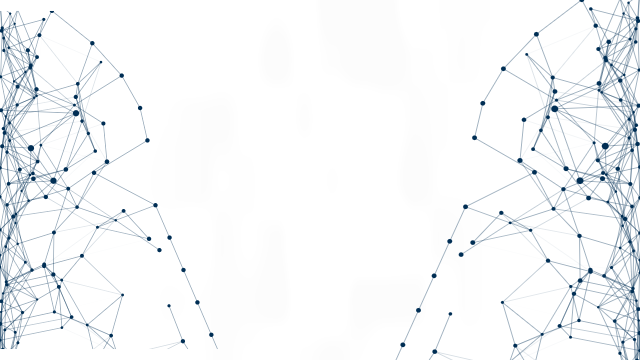
A WebGL 1 fragment shader for this background:

```glsl
precision highp float;
// A web of navy dots and hairlines frames a white page from both sides.
// Each side holds a dense edge strip, a loose field, an outer contour chain and
// three hubs; the right side is a mirrored, slightly larger copy of the left.
uniform vec2 u_resolution;

#define NAVY vec3(0.0, 0.18, 0.33)
#define EDGE_COUNT 60
#define FIELD_COUNT 42
#define CONTOUR_COUNT 11
#define EDGE_WIDTH 0.105
#define LINE_HALF_WIDTH 0.001
#define LINE_INK 0.42
#define RIGHT_SCALE vec2(1.122, 1.065)
#define MIST 0.012

float pixel;      // size of one pixel in canvas heights
float ink = 0.0;  // accumulated coverage

float hash(float n) {
  return fract(sin(n * 127.1 + 31.7) * 4375.85);
}

float valueNoise(vec2 p) {
  vec2 c = floor(p), f = fract(p);
  f = f * f * (3.0 - 2.0 * f);
  float n = c.x + c.y * 57.0;
  return mix(mix(hash(n), hash(n + 1.0), f.x),
             mix(hash(n + 57.0), hash(n + 58.0), f.x), f.y);
}

void cover(float alpha) {
  ink = 1.0 - (1.0 - ink) * (1.0 - alpha);
}

void drawDot(vec2 p, vec2 center, float radius) {
  cover(clamp((radius - distance(p, center)) / pixel + 0.5, 0.0, 1.0));
}

// Hairline that fades out as its length approaches reach
void drawLink(vec2 p, vec2 a, vec2 b, float reach) {
  vec2 pa = p - a, ba = b - a;
  float along = clamp(dot(pa, ba) / max(dot(ba, ba), 0.00001), 0.0, 1.0);
  float dist = length(pa - ba * along);
  float fade = 1.0 - smoothstep(reach * 0.65, reach, length(ba));
  cover(LINE_INK * fade * clamp((LINE_HALF_WIDTH - dist) / pixel + 0.5, 0.0, 1.0));
}

// Reach of the web from the side at depth d below the top: two lobes and a notch
float envelope(float d) {
  float upper = 0.41 - 1.89 * (d - 0.405) * (d - 0.405);
  float lower = 0.428 + 0.43 * (d - 0.56);
  float notch = 1.0 - 0.38 * exp(-950.0 * (d - 0.49) * (d - 0.49));
  return mix(upper, lower, smoothstep(0.47, 0.56, d)) * notch;
}

vec2 edgeNode(float i) {
  float h = hash(i + 3.0);
  return vec2(EDGE_WIDTH * h * h, (i + hash(i + 90.0)) / float(EDGE_COUNT));
}

vec2 fieldNode(float i) {
  float t = (i + hash(i + 210.0)) / float(FIELD_COUNT);
  float d = 0.04 + 0.94 * pow(t, 0.8);
  return vec2(envelope(d) * mix(0.2, 0.93, hash(i + 340.0)), d);
}

vec2 contourNode(float i) {
  float d = 0.03 + 0.09 * i;
  return vec2(envelope(d), d);
}

vec2 hubNode(float i) {
  float angle = 4.98 - 2.196 * i + 0.34 * i * i;
  return vec2(0.185, 0.41) + 0.099 * vec2(cos(angle), sin(angle));
}

void drawWeb(vec2 p) {
  // Dense strip with long steep links
  for (int k = 0; k < EDGE_COUNT; k++) {
    float i = float(k);
    vec2 a = edgeNode(i);
    for (int s = 0; s < 3; s++) drawLink(p, a, edgeNode(i + 2.0 + 3.0 * float(s)), 0.24);
    drawDot(p, a, mix(0.0028, 0.0058, hash(i + 500.0)));
  }
  // Loose field, tied to itself and to the strip
  for (int k = 0; k < FIELD_COUNT; k++) {
    float i = float(k);
    vec2 a = fieldNode(i);
    for (int s = 1; s < 4; s++) drawLink(p, a, fieldNode(i + 2.0 * float(s)), 0.2);
    drawLink(p, a, edgeNode(floor(a.y * float(EDGE_COUNT)) + 2.0), 0.24);
    drawDot(p, a, mix(0.0032, 0.0064, hash(i + 620.0)));
  }
  // Outer chain
  for (int k = 0; k < CONTOUR_COUNT; k++) {
    float i = float(k);
    vec2 a = contourNode(i);
    drawLink(p, a, contourNode(i + 1.0), 0.3);
    drawLink(p, a, fieldNode(floor(a.y * float(FIELD_COUNT))), 0.24);
    drawDot(p, a, 0.006);
  }
  // Large hubs with spokes into the strip
  for (int k = 0; k < 3; k++) {
    float i = float(k);
    vec2 a = hubNode(i);
    drawLink(p, a, hubNode(mod(i + 1.0, 3.0)), 0.4);
    for (int s = -1; s < 2; s++) {
      drawLink(p, a, edgeNode(floor(a.y * float(EDGE_COUNT)) + 5.0 * float(s)), 0.4);
    }
    drawDot(p, a, 0.0086);
  }
}

void main() {
  pixel = 1.0 / u_resolution.y;
  float aspect = u_resolution.x * pixel;
  vec2 p = gl_FragCoord.xy * pixel;
  p.y = 1.0 - p.y;

  // Barely visible mist in the empty middle
  float middle = 1.0 - smoothstep(0.25, 0.55, abs(p.x - 0.5 * aspect));
  float mist = MIST * middle * smoothstep(0.5, 0.8, valueNoise(p * vec2(13.0, 6.0)));

  // Fold the right half onto the left one
  vec2 q = p;
  float visible = smoothstep(0.029, 0.031, p.y) * (1.0 - smoothstep(0.969, 0.971, p.y));
  if (p.x > 0.5 * aspect) {
    q = vec2(aspect - p.x, p.y - 0.502) / RIGHT_SCALE + vec2(0.0, 0.502);
    visible = 1.0;
  }
  if (q.x < 0.62) drawWeb(q);

  gl_FragColor = vec4(mix(vec3(1.0 - mist), NAVY, ink * visible), 1.0);
}
```
